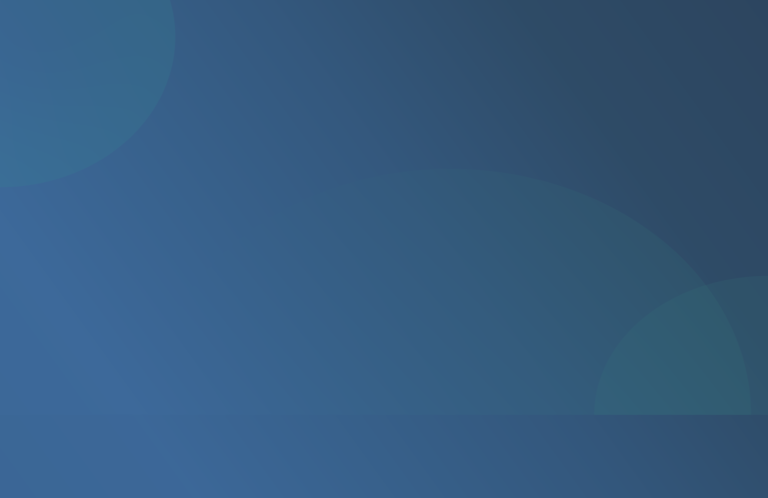
Reproduce this background procedurally as a WebGL 1 fragment shader.

```glsl
precision mediump float;
// A slanted blue gradient, bright at lower left and dark at upper right,
// overlaid with translucent teal ellipses; two of them rise from a low
// horizon, below which the ground is slightly darker.

uniform vec2 u_resolution;

#define ASPECT 1.542
#define HORIZON 0.167
#define GROUND_SHADE 0.988
#define CORNER_TINT 0.23
#define DOME_TINT 0.16
#define HILL_TINT 0.15

const vec3 TEAL = vec3(0.20, 0.51, 0.57);
const vec3 SEA_GREEN = vec3(0.20, 0.48, 0.48);

// Blends to the next colour between two places on the gradient axis
vec3 addStop(vec3 col, vec3 next, float from, float to, float t) {
  return mix(col, next, clamp((t - from) / (to - from), 0.0, 1.0));
}

// Background colour along the slanted axis
vec3 slantedGradient(vec2 p) {
  float t = dot(p - vec2(0.0, 1.0), vec2(0.81, 0.586));
  vec3 col = vec3(0.234, 0.406, 0.594);
  col = addStop(col, vec3(0.238, 0.411, 0.603), -0.58, -0.26, t);
  col = addStop(col, vec3(0.219, 0.381, 0.549), -0.26, 0.08, t);
  col = addStop(col, vec3(0.203, 0.345, 0.492), 0.08, 0.43, t);
  col = addStop(col, vec3(0.181, 0.294, 0.402), 0.43, 0.84, t);
  return addStop(col, vec3(0.174, 0.271, 0.374), 0.84, 1.24, t);
}

// Zero at the centre of an ellipse, one on its edge
float ellipseRadius(vec2 p, vec2 center, vec2 radii) {
  return length((p - center) / radii);
}

// Smooth coverage of the inside, with an edge about a pixel wide
float insideEllipse(float radius, vec2 radii) {
  float edge = (radius - 1.0) * min(radii.x, radii.y) * u_resolution.y;
  return 1.0 - smoothstep(-0.8, 0.8, edge);
}

void main() {
  vec2 p = gl_FragCoord.xy / u_resolution * vec2(ASPECT, 1.0);
  vec3 col = slantedGradient(p);

  // Ground and sky parts
  float sky = smoothstep(-0.8, 0.8, (p.y - HORIZON) * u_resolution.y);
  col *= mix(GROUND_SHADE, 1.0, sky);

  // Upper left ellipse, stronger towards its rim
  vec2 cornerSize = vec2(0.352, 0.302);
  float corner = ellipseRadius(p, vec2(0.0, 0.926), cornerSize);
  float rimFade = mix(0.25, 1.0, smoothstep(0.0, 1.0, corner));
  col = mix(col, TEAL, CORNER_TINT * rimFade * insideEllipse(corner, cornerSize));

  // Wide dome, fading out to the left
  vec2 domeSize = vec2(0.604, 0.494);
  float dome = ellipseRadius(p, vec2(0.904, HORIZON), domeSize);
  float leftFade = smoothstep(0.25, 1.5, p.x);
  col = mix(col, SEA_GREEN, DOME_TINT * leftFade * sky * insideEllipse(dome, domeSize));

  // Small hill at the right border
  vec2 hillSize = vec2(0.349, 0.279);
  float hill = ellipseRadius(p, vec2(ASPECT, HORIZON), hillSize);
  col = mix(col, SEA_GREEN, HILL_TINT * sky * insideEllipse(hill, hillSize));

  gl_FragColor = vec4(col, 1.0);
}
```
